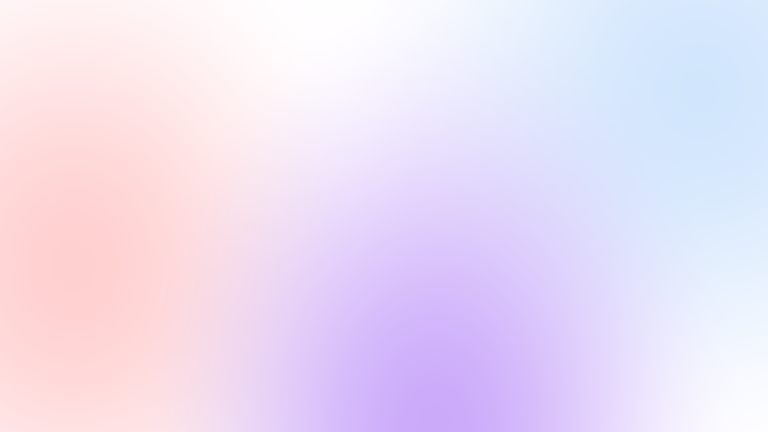
Write a Shadertoy shader that draws this background.

```glsl
const vec3 PAPER  = vec3(1.0, 0.995, 1.0);
const vec3 PINK   = vec3(1.0, 0.815, 0.815);
const vec3 BLUE   = vec3(0.82, 0.90, 0.99);
const vec3 VIOLET = vec3(0.795, 0.665, 0.98);

// Elliptical falloff: one at the centre, zero at the rim
float glow(vec2 point, vec2 centre, vec2 radii) {
    float distanceToCentre = length((point - centre) / radii);
    return 1.0 - smoothstep(0.0, 1.0, distanceToCentre);
}

// Lay a soft coloured glow over a base colour
vec3 addGlow(vec3 base, vec3 tint, vec2 point, vec2 centre, vec2 radii) {
    return mix(base, tint, glow(point, centre, radii));
}

void mainImage(out vec4 fragColor, in vec2 fragCoord) {
    // Canvas fractions, origin at the lower left
    vec2 uv = fragCoord / iResolution.xy;

    // Side glows first, then the violet rising from the bottom edge
    vec3 color = PAPER;
    color = addGlow(color, PINK, uv, vec2(0.095, 0.385), vec2(0.42, 0.90));
    color = addGlow(color, BLUE, uv, vec2(0.91, 0.79), vec2(0.48, 0.92));
    color = addGlow(color, VIOLET, uv, vec2(0.567, 0.0), vec2(0.416, 1.05));

    fragColor = vec4(color, 1.0);
}
```
